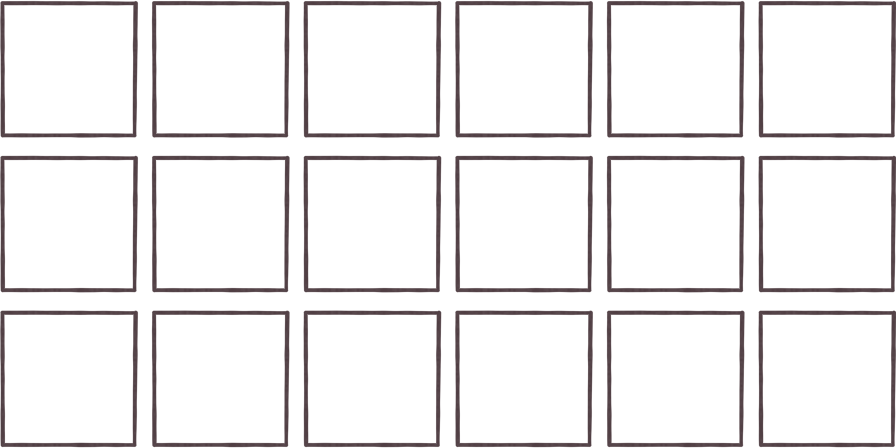
Give the GLSL for this pattern, as a Shadertoy shader.

```glsl
// Grid of hand-inked square outlines, six across and three down, on white paper.

// Lengths are fractions of the canvas height.
const vec2  PITCH        = vec2(0.3385, 0.3455);
const vec2  FIRST_CENTER = vec2(0.1537, 0.1544);
const vec2  HALF_SIZE    = vec2(0.1478, 0.1476);
const float HALF_WIDTH   = 0.0045;
const float LEAN         = 0.0012;   // sideways slant of the upright strokes
const float WOBBLE       = 0.0005;   // wander of the stroke edges
const float WOBBLE_FREQ  = 38.0;
const float GRAIN_FREQ   = 190.0;
const float GRAIN_AMOUNT = 0.12;
const vec3  PAPER        = vec3(1.0);
const vec3  INK          = vec3(0.31, 0.24, 0.26);
const vec3  FADED_INK    = vec3(0.64, 0.61, 0.62);

float hash(vec2 p) {
    vec3 q = fract(vec3(p.xyx) * 0.1031);
    q += dot(q, q.yzx + 33.33);
    return fract((q.x + q.y) * q.z);
}

float valueNoise(vec2 p) {
    vec2 i = floor(p), f = fract(p);
    f = f * f * (3.0 - 2.0 * f);
    return mix(mix(hash(i), hash(i + vec2(1, 0)), f.x),
               mix(hash(i + vec2(0, 1)), hash(i + vec2(1, 1)), f.x), f.y);
}

// Round-capped stroke whose half width runs from ra to rb.
float strokeDistance(vec2 p, vec2 a, vec2 b, float ra, float rb) {
    vec2 ab = b - a;
    float t = clamp(dot(p - a, ab) / dot(ab, ab), 0.0, 1.0);
    return length(p - a - ab * t) - mix(ra, rb, t);
}

// Four separate pen strokes; the right one is heavier at the top.
float squareDistance(vec2 p) {
    vec2 h = HALF_SIZE;
    vec2 topLeft     = vec2(-h.x - 0.4 * LEAN, h.y);
    vec2 topRight    = vec2(h.x + LEAN, h.y - 0.5 * LEAN);
    vec2 bottomLeft  = vec2(-h.x + 0.4 * LEAN, -h.y);
    vec2 bottomRight = vec2(h.x - LEAN, -h.y);
    float w = HALF_WIDTH;
    float d = strokeDistance(p, topLeft, topRight, w, 0.95 * w);
    d = min(d, strokeDistance(p, bottomLeft, bottomRight, w, 0.95 * w));
    d = min(d, strokeDistance(p, topLeft, bottomLeft, 0.95 * w, 1.05 * w));
    return min(d, strokeDistance(p, topRight, bottomRight, 1.15 * w, 0.9 * w));
}

void mainImage(out vec4 fragColor, in vec2 fragCoord) {
    float pixel = 1.0 / iResolution.y;
    vec2 p = fragCoord * pixel;

    // Every repeat shares the same local coordinates.
    vec2 local = p - FIRST_CENTER;
    local -= PITCH * round(local / PITCH);
    vec2 seed = local + 1.0;

    // Uneven stroke edges
    float d = squareDistance(local);
    d += WOBBLE * (2.0 * valueNoise(seed * WOBBLE_FREQ) - 1.0);
    float coverage = 1.0 - smoothstep(-0.75 * pixel, 0.75 * pixel, d);

    // Slight fading along the ink
    float grain = valueNoise(seed * GRAIN_FREQ);
    vec3 ink = mix(INK, FADED_INK, GRAIN_AMOUNT * grain);

    fragColor = vec4(mix(PAPER, ink, coverage), 1.0);
}
```
